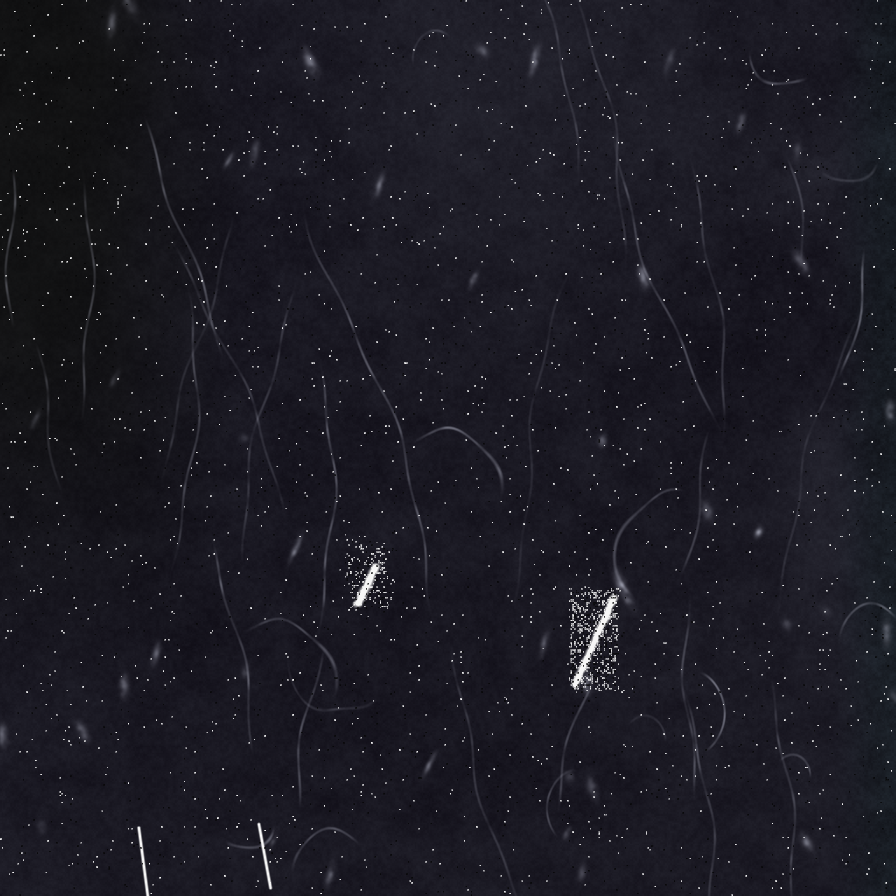
Reproduce this texture procedurally as a WebGL 1 fragment shader.

```glsl
precision highp float;
// Dark, worn film surface with faint scratches, curled hairs, smudges and white specks.
uniform vec2 u_resolution;

const vec3 INK = vec3(0.077, 0.070, 0.107);
const vec3 SLATE = vec3(0.132, 0.130, 0.170);
const vec3 OLIVE = vec3(0.062, 0.064, 0.062);
const vec3 TEAL = vec3(0.115, 0.155, 0.180);
const vec3 DUST = vec3(0.80, 0.81, 0.88);
const float GRAIN_CELLS = 512.0;

float hash(vec2 p) {
  vec3 q = fract(vec3(p.xyx) * 0.1031);
  q += dot(q, q.yzx + 33.33);
  return fract((q.x + q.y) * q.z);
}

vec2 hash2(vec2 p) {
  return vec2(hash(p), hash(p + 71.0));
}

float noise(vec2 p) {
  vec2 i = floor(p), f = fract(p);
  f = f * f * (3.0 - 2.0 * f);
  return mix(mix(hash(i), hash(i + vec2(1, 0)), f.x),
             mix(hash(i + vec2(0, 1)), hash(i + 1.0), f.x), f.y);
}

// Layered sines, each layer turned and bent by the last
float clouds(vec2 p) {
  float sum = 0.0, gain = 0.5;
  for (int i = 0; i < 4; i++) {
    p = mat2(0.8, 0.6, -0.6, 0.8) * p * 1.8 + 1.7;
    p += 0.6 * sin(p.yx * 0.9);
    sum += gain * sin(p.x) * sin(p.y);
    gain *= 0.7;
  }
  return sum;
}

float haze(vec2 p, vec2 center, vec2 size) {
  vec2 d = (p - center) / size;
  return exp(-dot(d, d));
}

// Soft line profile, never thinner than a pixel
float line(float dist, float width, float px) {
  return 1.0 - smoothstep(0.0, width + 0.6 * px, abs(dist));
}

float segment(vec2 p, vec2 a, vec2 b) {
  vec2 ab = b - a;
  return length(p - a - ab * clamp(dot(p - a, ab) / dot(ab, ab), 0.0, 1.0));
}

// Long, beaded, wandering scratch
float thread(vec2 p, float id, float px) {
  vec2 mid = hash2(vec2(id, 3.0)), shape = hash2(vec2(id, 9.0));
  float phase = 6.28 * hash(vec2(id, 17.0));
  float reach = mix(0.06, 0.24, shape.x);
  float s = p.y - mid.y;
  float lean = (shape.y - 0.5) * 0.75;
  float x = mid.x + lean * s + 0.014 * sin(s * 13.0 + phase) + 0.003 * sin(s * 47.0 + phase);
  float slope = lean + 0.182 * cos(s * 13.0 + phase) + 0.141 * cos(s * 47.0 + phase);
  float ends = 1.0 - smoothstep(0.6 * reach, reach, abs(s));
  float beads = 0.25 + 0.75 * noise(vec2(p.y * 75.0, id));
  float strength = mix(0.12, 0.42, hash(vec2(id, 23.0)));
  return strength * ends * beads * line((p.x - x) / sqrt(1.0 + slope * slope), 0.0018, px);
}

// Short hair bent along part of a circle
float curl(vec2 p, float id, float px) {
  vec2 center = hash2(vec2(id, 41.0)), shape = hash2(vec2(id, 47.0));
  float turn = 6.28 * hash(vec2(id, 53.0));
  vec2 d = p - center;
  float radius = mix(0.018, 0.075, shape.x) + 0.003 * sin(d.x * 90.0 + turn);
  float facing = dot(d, vec2(cos(turn), sin(turn))) / max(length(d), 0.0001);
  float ends = smoothstep(0.35, 0.75, facing);
  float beads = 0.3 + 0.7 * noise(p * 80.0);
  return mix(0.15, 0.5, shape.y) * ends * beads * line(length(d) - radius, 0.002, px);
}

// Small, mostly upright blot
float smudge(vec2 p, float id) {
  vec2 center = hash2(vec2(id, 61.0)), shape = hash2(vec2(id, 67.0));
  vec2 d = p - center;
  d.x += (shape.x - 0.5) * d.y;
  vec2 size = mix(vec2(0.003, 0.005), vec2(0.006, 0.014), shape);
  float ragged = 0.4 + 0.9 * noise(p * 170.0);
  return mix(0.12, 0.55, hash(vec2(id, 73.0))) * ragged * haze(d, vec2(0.0), size);
}

// Soft-edged rectangle that holds dense specks
float patchMask(vec2 p, vec2 center, vec2 halfSize, float blur) {
  vec2 d = abs(p - center) - halfSize;
  return 1.0 - smoothstep(-blur, blur, max(d.x, d.y));
}

void main() {
  vec2 p = gl_FragCoord.xy / u_resolution;
  float px = 1.0 / min(u_resolution.x, u_resolution.y);

  // Mottled ground
  float mottle = 0.40 + 0.24 * clouds(p * 3.0) + 0.45 * (noise(p * 38.0) - 0.5)
               + 0.40 * (noise(p * 210.0) - 0.5) + 0.25 * (hash(floor(p * GRAIN_CELLS)) - 0.5);
  mottle += 0.40 * haze(p, vec2(0.60, 0.95), vec2(0.22, 0.20));
  mottle += 0.55 * haze(p, vec2(0.92, 0.45), vec2(0.05, 0.16));
  mottle += 0.60 * haze(p, vec2(0.90, 0.80), vec2(0.06, 0.04)) * noise(p * 60.0);
  mottle -= 0.35 * haze(p, vec2(0.86, 0.60), vec2(0.09, 0.10));
  vec3 color = mix(INK, SLATE, clamp(mottle, -0.5, 2.0));
  float burn = (1.0 - smoothstep(0.05, 0.30, p.x + 0.03 * clouds(p * 5.0))) * smoothstep(0.2, 0.7, p.y);
  color = mix(color, OLIVE * (0.75 + 0.5 * mottle), 0.85 * burn);
  color = mix(color, TEAL * (0.55 + 0.6 * mottle), 0.65 * smoothstep(0.92, 1.0, p.x));

  // Scratches, hairs and blots
  float marks = 0.0;
  for (int i = 0; i < 26; i++) marks += thread(p, float(i), px);
  for (int i = 0; i < 14; i++) marks += curl(p, float(i), px);
  for (int i = 0; i < 44; i++) marks += smudge(p, float(i));
  color = mix(color, DUST, min(marks, 0.75));

  // Bright strokes, two broad and two thin
  float ragged = 0.0035 * noise(p * 190.0);
  float strokes = line(segment(p, vec2(0.400, 0.327), vec2(0.419, 0.367)), 0.0045 + ragged, px);
  strokes += line(segment(p, vec2(0.642, 0.236), vec2(0.685, 0.332)), 0.0035 + ragged, px);
  strokes += 0.8 * line(segment(p, vec2(0.155, 0.076), vec2(0.165, 0.0)), 0.0022, px);
  strokes += 0.8 * line(segment(p, vec2(0.289, 0.080), vec2(0.302, 0.009)), 0.0022, px);
  color = mix(color, vec3(0.97), min(1.4 * strokes, 1.0));

  // Square specks, crowded around the broad strokes
  float crowd = 0.22 * patchMask(p, vec2(0.410, 0.357), vec2(0.020, 0.034), 0.012);
  crowd += 0.30 * patchMask(p, vec2(0.663, 0.286), vec2(0.027, 0.057), 0.002);
  vec2 cell = floor(p * GRAIN_CELLS), inCell = abs(fract(p * GRAIN_CELLS) - 0.5);
  float cover = clamp((0.5 - max(inCell.x, inCell.y)) / (px * GRAIN_CELLS) + 0.5, 0.0, 1.0);
  float pick = hash(cell + 131.0);
  float white = step(pick, 0.006 + crowd) * mix(0.6, 1.0, hash(cell + 211.0));
  float black = step(0.994 - 0.3 * crowd, pick);
  color = mix(color, vec3(0.02), 0.8 * black * cover);
  color = mix(color, vec3(0.96), white * cover);

  gl_FragColor = vec4(color, 1.0);
}
```
